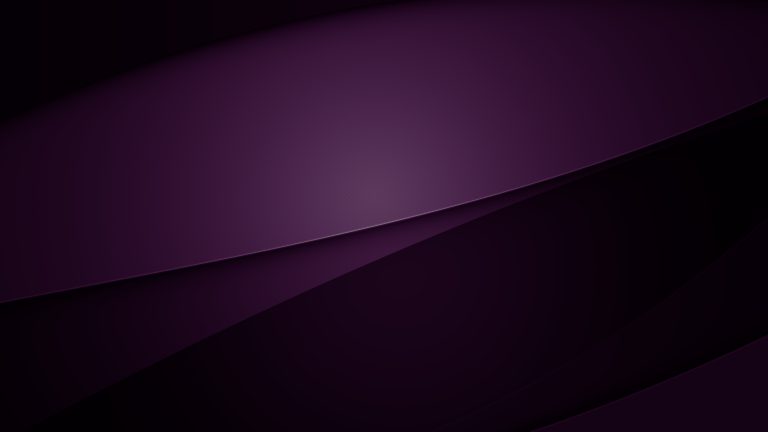
Write a Shadertoy shader that draws this background.

```glsl
// Dark violet sheets overlap along sweeping curved edges, lit by a soft central glow.
// Each edge is a polynomial height curve; sheets are stacked back to front as one
// brightness value with shadows and thin rims, then tinted violet at the end.

#define GLOW_CENTER vec2(0.868, 0.545)
#define GLOW_RADIUS 0.55
#define GLOW_POWER 0.31
#define DEEP_CENTER vec2(0.926, 0.375)
#define DEEP_RADIUS 0.48
#define SHADOW_WIDTH 0.026
#define RIM_POWER 0.28
#define GRAIN_POWER 0.005
#define GREEN_GAIN 1.7

// Antialiased coverage of the side where gap is positive.
float cover(float gap) {
    return clamp(gap * iResolution.y + 0.5, 0.0, 1.0);
}

// Darkening that starts at an edge and fades with distance from it.
float shadow(float gap, float strength) {
    return 1.0 - strength * exp(-max(gap, 0.0) / SHADOW_WIDTH);
}

// Thin line following an edge.
float rim(float gap) {
    return exp(-pow(gap / 0.0025, 2.0));
}

// Edge heights across the canvas, for x from 0 to 1.
float topEdge(float x)    { return 0.722 + x * (0.804 - 0.518 * x); }
float mainEdge(float x)   { return 0.299 + x * (0.346 + x * (0.186 * x - 0.056)); }
float stripEdge(float x)  { return -0.027 + x * (0.966 - 0.203 * x); }
float lowerEdge(float x)  { float w = x - 0.56; return w * (0.72 + 0.93 * w); }
float cornerEdge(float x) { float w = x - 0.69; return w * (0.60 + 0.40 * w); }

// Fine woven surface made of layered sines.
float grain(vec2 p) {
    return sin(p.x * 710.0) * sin(p.y * 690.0)
         + 0.5 * sin(p.x * 430.0 + p.y * 570.0);
}

void mainImage(out vec4 fragColor, in vec2 fragCoord) {
    vec2 uv = fragCoord / iResolution.xy;
    vec2 p = vec2(uv.x * 16.0 / 9.0, uv.y);

    // Signed height above every edge
    float top = uv.y - topEdge(uv.x);
    float body = uv.y - mainEdge(uv.x);
    float strip = uv.y - stripEdge(uv.x);
    float lower = lowerEdge(uv.x) - uv.y;
    float corner = cornerEdge(uv.x) - uv.y;

    // Light falling on the sheets
    float glow = exp(-pow(distance(p, GLOW_CENTER) / GLOW_RADIUS, 1.4));
    float lit = 0.05 + GLOW_POWER * glow;
    float deep = distance(p, DEEP_CENTER) / DEEP_RADIUS;

    // Deep sheet, then the lit strip behind the main sheet
    float light = 0.004 + 0.10 * exp(-deep * deep);
    light = mix(light, max(0.9 * lit - 0.05, 0.0), cover(strip));

    // Lower right sheets
    float lowerLight = mix(0.065, 0.032, smoothstep(0.55, 1.0, uv.x));
    lowerLight *= shadow(-corner, 0.85);
    light = mix(light, lowerLight, cover(lower));
    light += 0.015 * rim(lower) * step(0.56, uv.x);
    light = mix(light, 0.08, cover(corner));
    light += 0.05 * rim(corner) * step(0.69, uv.x);

    // Main sheet with its cast shadow and bright rim
    light *= shadow(-body, mix(0.95, 0.72, glow));
    float sheet = lit * shadow(-top, 0.92) + GRAIN_POWER * grain(p) * glow;
    light = mix(light, sheet, cover(body));
    light += RIM_POWER * (0.15 + 0.5 * glow) * rim(body);

    // Dark upper left sheet
    light = mix(light, 0.018 + 0.07 * uv.x, cover(top));

    // Violet tint: green only rises in the brighter parts
    light = max(light, 0.0);
    fragColor = vec4(light, GREEN_GAIN * light * light, light * 1.01, 1.0);
}
```
